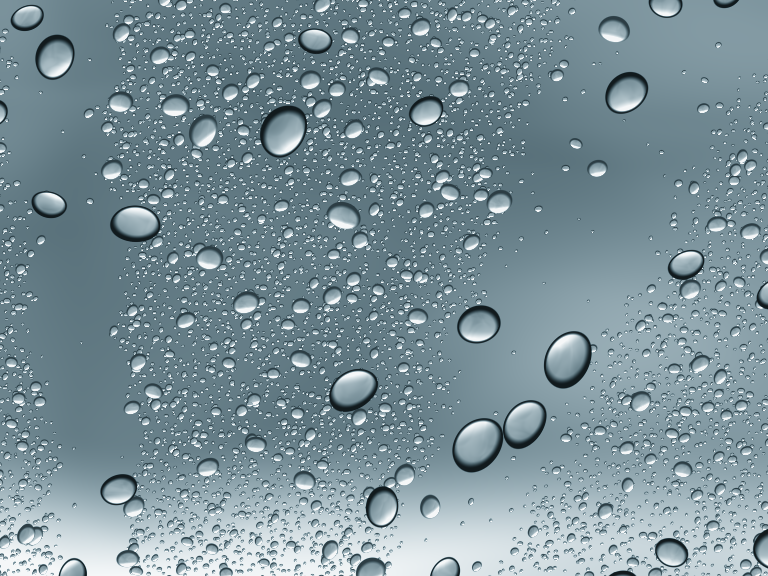
Write a WebGL 1 fragment shader that draws this texture.

```glsl
precision highp float;
uniform vec2 u_resolution;

vec3 hash3(vec2 cell, float seed) {
  vec3 k = vec3(dot(cell, vec2(127.1, 311.7)), dot(cell, vec2(269.5, 183.3)), dot(cell, vec2(419.2, 371.9)));
  return fract(sin(k + seed * 17.3) * 43758.5453);
}

mat2 rotation(float angle) {
  float c = cos(angle), s = sin(angle);
  return mat2(c, -s, s, c);
}

// Layered sines, each bending the next
float clouds(vec2 p) {
  float sum = 0.0, weight = 0.5;
  for (int i = 0; i < 4; i++) {
    p = rotation(0.9) * p * 1.6 + 0.5 * sin(p.yx * 1.7 + 1.3);
    sum += weight * sin(p.x) * cos(p.y * 0.8);
    weight *= 0.6;
  }
  return sum;
}

// Brightness of the sky behind the glass
float skyValue(vec2 p) {
  float c = clouds(p * vec2(2.2, 3.6));
  float right = smoothstep(0.6, 1.3, p.x);
  float v = 0.465 + 0.09 * right + 0.075 * c;
  v += 0.05 * (1.0 - smoothstep(0.0, 0.15, p.x));
  vec2 bank = (p - vec2(1.02, 0.4)) / vec2(0.3, 0.16);
  v += 0.15 * exp(-dot(bank, bank));
  float glow = 1.0 - smoothstep(0.02, 0.27, p.y + 0.07 * c);
  return v + (0.47 - 0.18 * right) * glow;
}

// Three wet strips with dry wiped bands between them
float wetness(vec2 p) {
  float x = p.x + 0.014 * sin(p.y * 19.0) + 0.008 * sin(p.y * 47.0 + 1.0);
  float left = 1.0 - smoothstep(-0.03, 0.02, x - 0.115 + 0.125 * p.y);
  float middle = smoothstep(-0.01, 0.01, x - 0.235 + 0.05 * p.y)
    * (1.0 - smoothstep(-0.08, 0.01, x - 0.7 - 0.32 * p.y));
  float right = smoothstep(-0.02, 0.1, x - 0.82 - 0.52 * p.y);
  return max(max(left, middle), 0.8 * right);
}

// Brightness inside a drop: dark crescent on one side, glint on the other
float dropValue(vec2 q, vec3 rnd, float big) {
  float angle = 1.75 + 0.9 * (rnd.y - 0.5) + big * 3.0 * step(0.6, rnd.z);
  vec2 dark = vec2(cos(angle), sin(angle));
  float side = dot(q, dark);
  float body = 0.66 - 0.16 * side + 0.08 * clouds(q * 1.8 + rnd.xy * 9.0);
  float rim = smoothstep(0.72, 1.0, length(q + (0.2 - 0.04 * big) * dark));
  float glint = smoothstep(0.3, 0.8, -side) * (1.0 - smoothstep(0.85, 1.0, length(q)));
  float edge = big * smoothstep(0.84, 0.95, length(q));
  float v = mix(body, mix(0.24, 0.1, big), max(rim, edge));
  return v + mix(0.42, 0.2, big) * glint;
}

vec3 slateTint(float v) {
  v = clamp(v, 0.04, 0.97);
  return vec3(v) + vec3(-0.38, 0.0, 0.15) * v * (1.0 - v);
}

void main() {
  vec2 p = gl_FragCoord.xy / u_resolution.y;
  float value = skyValue(p);

  // Drop layers, from fine spray to large beads
  float size = 0.013;
  for (int layer = 0; layer < 6; layer++) {
    float level = float(layer);
    float big = step(4.5, level);
    mat2 turn = rotation(level * 0.7 + 0.4);
    vec2 grid = turn * p / size;
    float nearest = 9.0, radius = 1.0;
    vec2 nearestQ = vec2(0.0);
    vec3 nearestRnd = vec3(0.0);

    for (int j = -1; j <= 1; j++) {
      for (int i = -1; i <= 1; i++) {
        vec2 cell = floor(grid) + vec2(float(i), float(j));
        vec3 rnd = hash3(cell, level);
        vec3 look = hash3(cell, level + 31.0);
        vec2 center = (cell + 0.5 + 0.8 * (rnd.xy - 0.5)) * size * turn;
        float chance = mix(0.8 * pow(0.72, level) * wetness(center) + 0.015, 0.36, big);
        float r = size * (0.17 + 0.15 * look.x * look.x);
        vec2 q = rotation(look.y * 1.6 - 0.3) * (p - center) / r;
        q *= vec2(0.93, 1.05 + 0.25 * look.z);
        q *= 1.0 + 0.05 * sin(2.0 * q.x + 6.0 * look.x) * sin(2.0 * q.y);
        float d = length(q);
        if (rnd.z < chance && d < nearest) {
          nearest = d;
          radius = r;
          nearestQ = q * rotation(look.y * 1.6 - 0.3);
          nearestRnd = look;
        }
      }
    }
    float soft = 0.8 / (u_resolution.y * radius);
    float cover = 1.0 - smoothstep(1.0 - soft, 1.0 + soft, nearest);
    value = mix(value, dropValue(nearestQ, nearestRnd, big), cover);
    size *= 1.65;
  }
  gl_FragColor = vec4(slateTint(value), 1.0);
}
```
